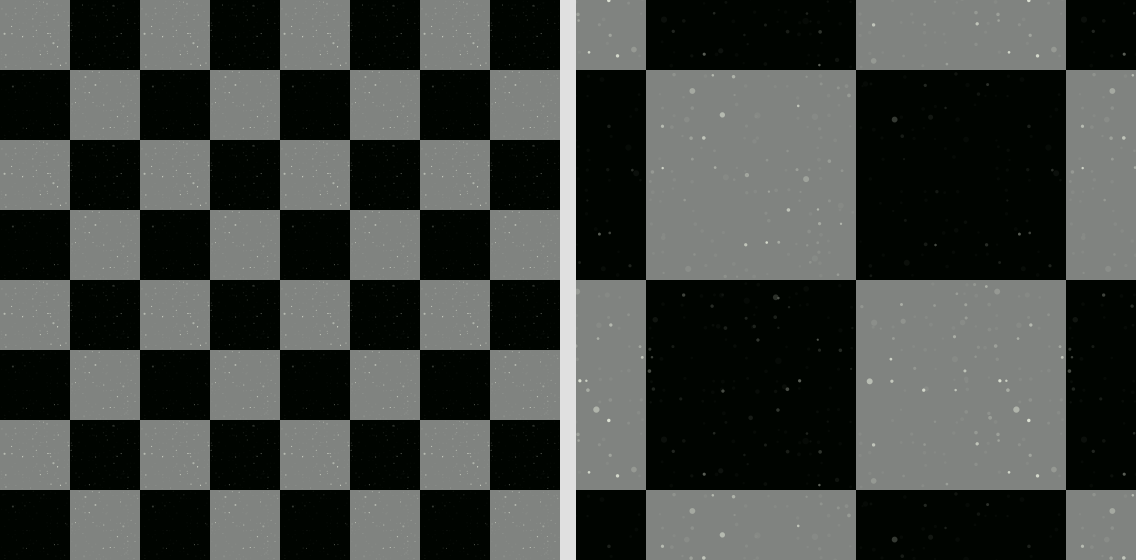
Left: the whole. Right: its middle third, enlarged.
Give the GLSL for this pattern, as a Shadertoy shader.

```glsl
// Eight by eight checkerboard of grey and near-black stone with fine pale flecks.
// Flecks are jittered dots on wrapped grids that repeat with every two-by-two block
// of squares, so all edges tile; most flecks are faint and a few are bright.

// Sine-free hash: three values in 0..1 per grid cell
vec3 hash3(vec2 cell) {
    vec3 q = fract(cell.xyx * vec3(0.1031, 0.1030, 0.0973));
    q += dot(q, q.yxz + 33.33);
    return fract((q.xxy + q.yzz) * q.zyx);
}

// Opacity of one layer of flecks; block runs 0..1 over two squares
float flecks(vec2 block, float cells, float density, float radius, float peak, float seed, float pixel) {
    vec2 grid = block * cells;
    vec2 cell = floor(grid);
    vec3 place = hash3(cell + seed);
    vec3 look = hash3(cell + seed + 71.0);

    // Keep each dot inside its own cell, measured in canvas units
    vec2 center = mix(vec2(0.28), vec2(0.72), place.xy);
    float dist = length(fract(grid) - center) / (cells * 4.0);
    float size = radius * mix(0.55, 1.0, look.x);
    float cover = clamp((size - dist) / pixel + 0.5, 0.0, 1.0);

    float strength = 0.06 + peak * pow(look.y, 7.0);
    return cover * strength * step(place.z, density);
}

void mainImage(out vec4 fragColor, in vec2 fragCoord) {
    vec2 uv = fragCoord / iResolution.xy;
    float pixel = 1.0 / iResolution.y;
    vec2 block = fract(uv * 4.0);

    // Checkerboard from the product of two smoothed square waves
    vec2 wave = abs(fract(uv * 4.0 + 0.25) - 0.5) - 0.25;
    wave = clamp(wave / (2.0 * pixel), -1.0, 1.0);
    float light = 0.5 - 0.5 * wave.x * wave.y;
    vec3 color = mix(vec3(0.0, 0.016, 0.0), vec3(0.502, 0.514, 0.502), light);

    // Fine grains and broader soft chips, subdued on the dark squares
    float grain = flecks(block, 40.0, 0.26, 0.0011, 0.85, 3.0, pixel);
    float chip = flecks(block, 14.0, 0.34, 0.0019, 0.5, 19.0, pixel);
    float speck = max(grain, chip) * mix(0.45, 1.0, light);
    color = mix(color, vec3(0.90, 0.92, 0.86), speck);

    fragColor = vec4(color, 1.0);
}
```
